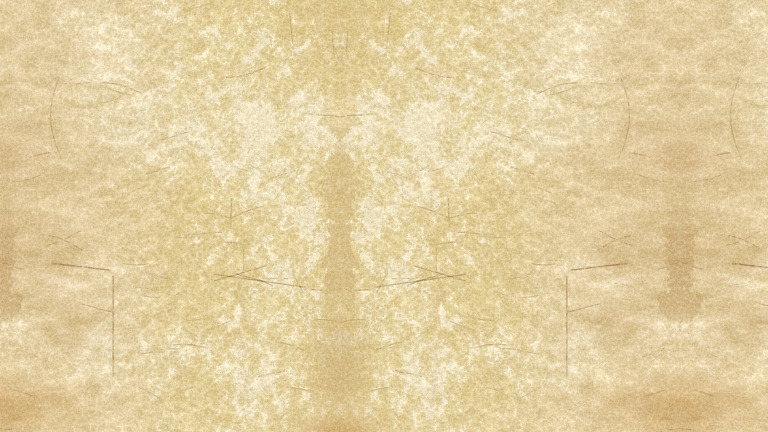
This texture is drawn by a Shadertoy shader. Its source:

```glsl
// Aged parchment wall: mirrored peeling plaster, tan stains, fine scratches and grain.
const vec3 YELLOW = vec3(0.900, 0.830, 0.630), SAND = vec3(0.910, 0.835, 0.668);
const vec3 CREAM = vec3(0.950, 0.905, 0.785), OCHRE = vec3(0.860, 0.770, 0.515);
const vec3 TAN = vec3(0.785, 0.655, 0.455), RUST = vec3(0.795, 0.625, 0.390);
const vec3 UMBER = vec3(0.560, 0.400, 0.210);
const float FOLD = 0.787;   // distance between mirror axes, in canvas heights

vec2 hash2(vec2 p) {
    vec3 q = fract(p.xyx * vec3(0.1031, 0.1030, 0.0973));
    q += dot(q, q.yzx + 33.33);
    return fract((q.xx + q.yz) * q.zy);
}

// Distance to the nearest jittered cell point.
float cellular(vec2 p) {
    vec2 cell = floor(p), f = fract(p);
    float best = 4.0;
    for (int y = -1; y <= 1; y++)
        for (int x = -1; x <= 1; x++) {
            vec2 o = vec2(x, y), d = o + hash2(cell + o + 71.0) - f;
            best = min(best, dot(d, d));
        }
    return sqrt(best);
}

// Layered, sine-warped cellular noise, centred near 0.45.
float mottle(vec2 p) {
    float sum = 0.0, weight = 0.5;
    for (int i = 0; i < 4; i++) {
        vec2 warp = sin(p.yx * 2.3 + vec2(0.4, 1.9)) + 0.6 * sin(p.yx * 5.1 + p * 1.7);
        sum += weight * cellular(p + 0.28 * warp);
        p = mat2(1.6, 1.2, -1.2, 1.6) * p + 9.7;
        weight *= 0.62;
    }
    return sum / 1.12;
}

float blob(vec2 p, vec2 center, vec2 radius) {
    vec2 q = (p - center) / radius;
    return exp(-dot(q, q));
}

float stroke(vec2 p, vec2 a, vec2 b, float width) {
    vec2 d = b - a;
    float t = clamp(dot(p - a, d) / dot(d, d), 0.0, 1.0);
    return 1.0 - smoothstep(0.0, width, length(p - a - d * t));
}

// Ragged vertical stain with a darker rim.
float seam(float dist, float y, float width, float low, float high) {
    float edge = width * (1.0 + 0.35 * sin(y * 71.0) + 0.25 * sin(y * 163.0 + 1.0));
    float span = smoothstep(low - 0.04, low + 0.04, y) * (1.0 - smoothstep(high - 0.04, high + 0.04, y));
    float rim = exp(-pow((dist - edge) / 0.006, 2.0));
    return span * (0.7 * (1.0 - smoothstep(edge * 0.7, edge * 1.2, dist)) + 0.5 * rim);
}

// Where the pale underlayer shows through.
float paleZones(vec2 p) {
    return blob(p, vec2(0.21, 0.72), vec2(0.10, 0.17)) + 0.8 * blob(p, vec2(0.15, 0.56), vec2(0.10, 0.08))
         + blob(p, vec2(0.19, 0.10), vec2(0.09, 0.20)) + 1.1 * blob(p, vec2(0.42, 0.69), vec2(0.18, 0.08))
         + blob(p, vec2(0.06, 0.73), vec2(0.08, 0.07)) + 0.8 * blob(p, vec2(0.53, 0.20), vec2(0.09, 0.22))
         + 0.9 * blob(p, vec2(0.53, 0.88), vec2(0.20, 0.13)) + 0.7 * blob(p, vec2(0.13, 0.36), vec2(0.10, 0.08))
         + 0.7 * blob(p, vec2(0.72, 0.22), vec2(0.06, 0.08)) - 0.6 * blob(p, vec2(0.33, 0.42), vec2(0.10, 0.18))
         - 0.4 * blob(p, vec2(0.08, 0.94), vec2(0.13, 0.07));
}

float tanZones(vec2 p) {
    return 0.48 * blob(p, vec2(FOLD, 0.64), vec2(0.20, 0.08)) + 0.40 * blob(p, vec2(0.74, 0.42), vec2(0.20, 0.12))
         + 0.50 * blob(p, vec2(0.0, 0.15), vec2(0.06, 0.13)) + 0.22 * blob(p, vec2(FOLD, 0.86), vec2(0.14))
         + 0.15 * blob(p, vec2(0.0, 0.97), vec2(0.07, 0.12)) + 0.35 * blob(p, vec2(0.62, 0.25), vec2(0.08, 0.07));
}

float randomScratches(vec2 p) {
    float sum = 0.0;
    for (int i = 0; i < 60; i++) {
        vec2 center = hash2(vec2(i, 3)) * vec2(FOLD, 1.0), shape = hash2(vec2(i, 17));
        float angle = (shape.x - 0.5) * 0.8 + (i % 9 == 0 ? 1.3 : 0.0);
        vec2 reach = vec2(cos(angle), sin(angle)) * mix(0.01, 0.045, shape.y);
        vec2 bent = p + vec2(0.0, 0.004 * sin(p.x * 45.0 + float(i)));
        sum += stroke(bent, center - reach, center + reach, 0.003) * mix(0.2, 0.45, shape.y);
    }
    return min(sum, 0.5);
}

float mainScratches(vec2 p) {
    vec2 arc = p - vec2(0.03 * sin((p.y - 0.62) * 14.0), 0.0);
    return 0.35 * stroke(p, vec2(0.525, 0.13), vec2(0.525, 0.36), 0.0035)
         + 0.50 * stroke(p, vec2(0.535, 0.375), vec2(0.665, 0.390), 0.0035)
         + 0.35 * stroke(p, vec2(0.08, 0.335), vec2(0.29, 0.365), 0.003)
         + 0.30 * stroke(p, vec2(0.17, 0.385), vec2(0.29, 0.350), 0.003)
         + 0.25 * stroke(arc, vec2(0.64, 0.63), vec2(0.64, 0.82), 0.003);
}

void mainImage(out vec4 fragColor, in vec2 fragCoord) {
    vec2 uv = fragCoord / iResolution.y;
    vec2 p = vec2(abs(mod(uv.x, 2.0 * FOLD) - FOLD), uv.y);
    float coarse = mottle(p * vec2(15.0, 11.0) + 4.0);
    float fine = mottle(p * vec2(46.0, 54.0) + 20.0);
    float wisps = mottle(p * vec2(8.0, 17.0) + 50.0);
    float grain = cellular(uv * 130.0) + cellular(uv * 230.0 + 7.0) - 0.95;
    float outer = smoothstep(0.22, 0.62, p.x), pale = paleZones(p);

    // Ground tone, ochre patches and flaking pale layer
    vec3 color = mix(mix(YELLOW, SAND, outer), CREAM, clamp(0.32 * pale, 0.0, 0.45));
    float exposed = 0.66 * mix(coarse, wisps, 0.5 * outer) + 0.34 * fine + 0.09 * pale - 0.52;
    color = mix(color, OCHRE, smoothstep(0.04, 0.20, -exposed) * mix(0.50, 0.25, outer));
    color = mix(color, CREAM, smoothstep(-0.02, mix(0.03, 0.13, outer), exposed) * 0.85);

    // Stains and seams
    float rough = clamp(0.3 + 2.6 * (fine - 0.2), 0.15, 1.6), ragged = 0.10 * (coarse - 0.45);
    float seams = 0.45 * seam(p.x + ragged, p.y, 0.020, 0.32, 0.70)
                + 0.60 * seam(FOLD - p.x + ragged, p.y, 0.026, 0.22, 0.48)
                + 0.25 * seam(abs(p.x - 0.225 + ragged), p.y, 0.005, 0.06, 0.36);
    color = mix(color, TAN, clamp((tanZones(p) + seams) * rough, 0.0, 0.85));
    float rust = blob(p, vec2(FOLD, 0.06), vec2(0.17, 0.07)) + blob(p, vec2(0.0), vec2(0.09, 0.03));
    color = mix(color, RUST, clamp(0.60 * rust * rough, 0.0, 0.8));

    // Scratches, wisps and grain
    float worn = smoothstep(0.25, 0.55, fine);
    color = mix(color, UMBER, min(mainScratches(p) * (0.4 + worn) + randomScratches(p) * worn, 0.7));
    color += (wisps - 0.44) * mix(0.06, 0.17, outer) * vec3(0.8, 0.95, 1.1);
    color += (fine - 0.44) * vec3(0.15, 0.17, 0.20) + grain * vec3(0.070, 0.080, 0.095);
    fragColor = vec4(clamp(color, 0.0, 1.0), 1.0);
}
```
